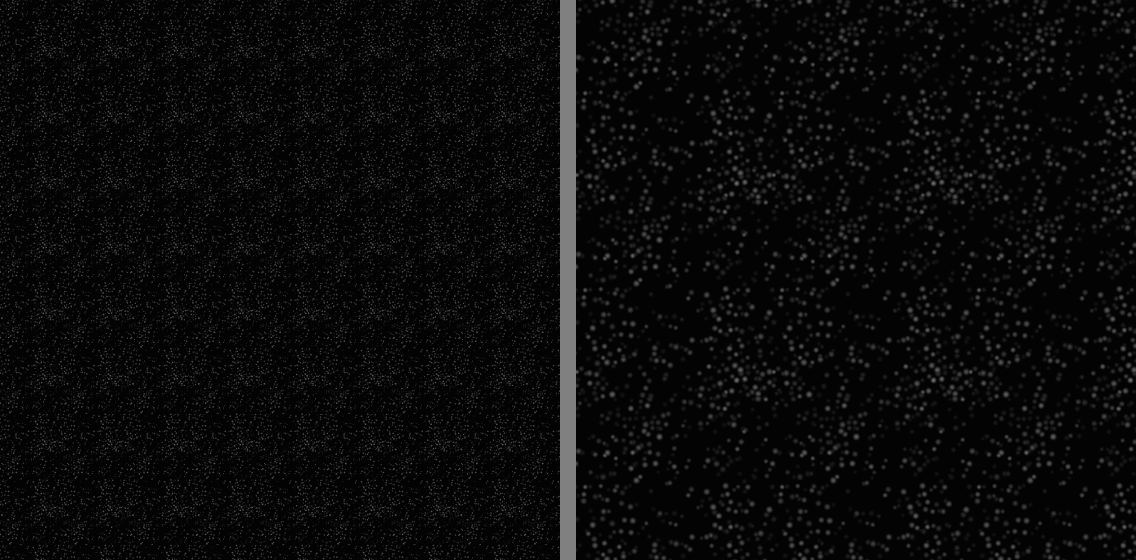
Left, the full canvas; right, a detail of the centre.
Give the GLSL for this texture, as a Shadertoy shader.

```glsl
const float REPEATS = 8.533;          // tiles across and down the canvas
const float CELLS = 30.0;             // speck cells along one tile side
const float BACKGROUND = 0.012;
const float SPECK_DIM = 0.07;
const float SPECK_BRIGHT = 0.36;
const float RADIUS_MIN = 0.50;        // outer speck radius, in cells
const float RADIUS_MAX = 0.74;
const float BASE_DENSITY = 0.34;      // chance of a speck in a cell
const float CLUSTER_DENSITY = 0.50;   // extra chance inside a cluster
const float CLUSTER_SIZE = 0.20;      // in tiles
const vec2 CLUSTER_A = vec2(0.18, 0.10);
const vec2 CLUSTER_B = vec2(0.72, 0.74);
const float MOTTLE_CELLS = 5.0;       // patches along one tile side
const float MOTTLE_DENSITY = 0.40;
const float GLOW_LOW = 0.70;          // brightness of sparse and dense areas
const float GLOW_HIGH = 1.30;

vec3 hash32(vec2 p) {
    vec3 q = fract(p.xyx * vec3(0.1031, 0.1030, 0.0973));
    q += dot(q, q.yxz + 33.33);
    return fract((q.xxy + q.yzz) * q.zyx);
}

// Soft blob that wraps around the tile edges
float cluster(vec2 p, vec2 center) {
    vec2 d = fract(p - center + 0.5) - 0.5;
    return exp(-dot(d, d) / (CLUSTER_SIZE * CLUSTER_SIZE));
}

float mottleCorner(vec2 corner) {
    return hash32(mod(corner, MOTTLE_CELLS) + 43.0).x;
}

// Value noise that wraps around the tile edges
float mottle(vec2 p) {
    vec2 corner = floor(p * MOTTLE_CELLS);
    vec2 f = smoothstep(0.0, 1.0, fract(p * MOTTLE_CELLS));
    float low = mix(mottleCorner(corner), mottleCorner(corner + vec2(1, 0)), f.x);
    float high = mix(mottleCorner(corner + vec2(0, 1)), mottleCorner(corner + 1.0), f.x);
    return mix(low, high, f.y);
}

float speckDensity(vec2 p) {
    float clusters = cluster(p, CLUSTER_A) + cluster(p, CLUSTER_B);
    return clamp(BASE_DENSITY + CLUSTER_DENSITY * clusters
                 + MOTTLE_DENSITY * (mottle(p) - 0.5), 0.0, 1.0);
}

// Brightest jittered speck among the neighbouring cells
float specks(vec2 tilePos) {
    vec2 p = tilePos * CELLS;
    vec2 cell = floor(p);
    float light = 0.0;
    for (int y = -1; y <= 1; y++) {
        for (int x = -1; x <= 1; x++) {
            vec2 neighbour = cell + vec2(x, y);
            vec2 id = mod(neighbour, CELLS);
            vec3 place = hash32(id + 7.0);
            vec3 look = hash32(id + 91.0);
            float density = speckDensity((id + 0.5) / CELLS);
            float present = step(place.z, density);
            float radius = mix(RADIUS_MIN, RADIUS_MAX, look.x);
            float level = mix(SPECK_DIM, SPECK_BRIGHT, look.y * look.y);
            level *= mix(GLOW_LOW, GLOW_HIGH, density);
            float dist = length(p - neighbour - place.xy);
            float cover = 1.0 - smoothstep(0.0, radius, dist);
            light = max(light, present * level * cover);
        }
    }
    return light;
}

void mainImage(out vec4 fragColor, in vec2 fragCoord) {
    // Tiles are laid from the top left corner
    vec2 uv = fragCoord / iResolution.y;
    vec2 tilePos = fract(vec2(uv.x, 1.0 - uv.y) * REPEATS);

    float gray = max(BACKGROUND, specks(tilePos));
    fragColor = vec4(vec3(gray), 1.0);
}
```
